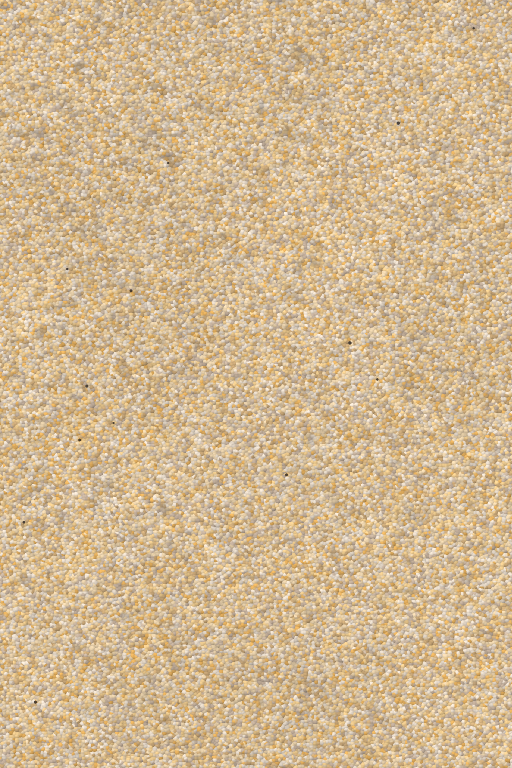
A WebGL 1 fragment shader for this texture:

```glsl
precision highp float;
// Fine dry sand: tiny cream, grey and amber grains, shallow dents and rare dark specks.

uniform vec2 u_resolution;

// Grain colours, from the most to the least common
const vec3 CREAM = vec3(0.84, 0.75, 0.61);
const vec3 PEARL = vec3(0.84, 0.78, 0.70);
const vec3 HONEY = vec3(0.85, 0.73, 0.53);
const vec3 TAN   = vec3(0.77, 0.65, 0.48);
const vec3 STONE = vec3(0.75, 0.67, 0.58);
const vec3 AMBER = vec3(0.83, 0.66, 0.40);
const vec3 MEAN_SAND = vec3(0.816, 0.717, 0.571);
const vec3 DENT_GREY = vec3(0.60, 0.54, 0.47);
const vec3 SPECK_DARK = vec3(0.20, 0.17, 0.15);

// Sizes are counts per canvas height
const vec2 GRAINS = vec2(245.0, 275.0);
const vec2 DENTS = vec2(62.0, 108.0);
const vec2 DRIFTS = vec2(5.0, 8.0);
const float SPECK_CELLS = 15.0;
const float SPECK_SHARE = 0.09;
const float SPECK_RADIUS = 0.0022;

const float COLOUR_SPREAD = 1.3;
const float BRIGHTNESS_JITTER = 0.17;
const float RELIEF = 0.16;
const float DENT_SHADE = 0.11;
const float DENT_STRENGTH = 0.42;
const float DRIFT_SHADE = 0.05;
const float EXPOSURE = 1.012;
const vec2 LIGHT_DIR = vec2(-0.5, 0.86);

vec3 hash3(vec2 p) {
  vec3 q = fract(p.xyx * vec3(0.1031, 0.1030, 0.0973));
  q += dot(q, q.yxz + 33.33);
  return fract((q.xxy + q.yzz) * q.zyx);
}

float valueNoise(vec2 p) {
  vec2 cell = floor(p);
  vec2 f = fract(p);
  f = f * f * (3.0 - 2.0 * f);
  float low = mix(hash3(cell).x, hash3(cell + vec2(1.0, 0.0)).x, f.x);
  float high = mix(hash3(cell + vec2(0.0, 1.0)).x, hash3(cell + 1.0).x, f.x);
  return mix(low, high, f.y);
}

// Picks a grain colour by its share of the area
vec3 grainColour(float pick) {
  vec3 colour = AMBER;
  if (pick < 0.26) colour = CREAM;
  else if (pick < 0.44) colour = PEARL;
  else if (pick < 0.61) colour = HONEY;
  else if (pick < 0.77) colour = TAN;
  else if (pick < 0.92) colour = STONE;
  return MEAN_SAND + (colour - MEAN_SAND) * COLOUR_SPREAD;
}

// Nearest grain of a jittered grid, lit from the upper left
vec3 grains(vec2 uv) {
  vec2 p = uv * GRAINS;
  vec2 home = floor(p);
  vec2 nearestCell = home;
  vec2 nearestOffset = vec2(0.0);
  float nearest = 8.0;
  for (int y = -1; y <= 1; y++) {
    for (int x = -1; x <= 1; x++) {
      vec2 cell = home + vec2(float(x), float(y));
      vec2 offset = p - cell - hash3(cell + 7.0).xy;
      float d = dot(offset, offset);
      if (d < nearest) {
        nearest = d;
        nearestCell = cell;
        nearestOffset = offset;
      }
    }
  }
  vec3 rnd = hash3(nearestCell + 411.0);
  float light = 1.0 + BRIGHTNESS_JITTER * (rnd.y - 0.5);
  light += RELIEF * (0.45 - sqrt(nearest) + dot(nearestOffset, LIGHT_DIR));
  return grainColour(rnd.x) * light;
}

// Coverage of the sparse dark specks
float specks(vec2 uv, float pixel) {
  vec2 p = uv * SPECK_CELLS;
  vec2 cell = floor(p);
  vec3 rnd = hash3(cell + 83.0);
  vec2 offset = (p - cell - mix(vec2(0.15), vec2(0.85), rnd.xy)) / SPECK_CELLS;
  float radius = SPECK_RADIUS * mix(0.6, 1.0, rnd.x);
  float disc = 1.0 - smoothstep(radius - 0.5 * pixel, radius + 0.5 * pixel, length(offset));
  return disc * step(rnd.z, SPECK_SHARE);
}

void main() {
  float pixel = 1.0 / u_resolution.y;
  vec2 uv = gl_FragCoord.xy * pixel;

  // Four samples per pixel smooth the grain edges
  vec3 colour = vec3(0.0);
  for (int i = 0; i < 4; i++) {
    vec2 corner = vec2(mod(float(i), 2.0), floor(float(i) / 2.0)) - 0.5;
    colour += 0.25 * grains(uv + 0.5 * pixel * corner);
  }

  // Broad drifts and small flat dents, deeper towards the top
  float drift = valueNoise(uv * DRIFTS + 3.0) - 0.5;
  float dent = 0.65 * valueNoise(uv * DENTS) + 0.35 * valueNoise(uv * DENTS * 1.9 + 19.0);
  float depth = mix(0.7, 1.15, uv.y);
  colour *= EXPOSURE + DRIFT_SHADE * drift + DENT_SHADE * depth * (0.5 - dent);
  colour = mix(colour, DENT_GREY, DENT_STRENGTH * depth * smoothstep(0.70, 0.92, dent));

  colour = mix(colour, SPECK_DARK, 0.85 * specks(uv, pixel));
  gl_FragColor = vec4(clamp(colour, 0.0, 1.0), 1.0);
}
```
